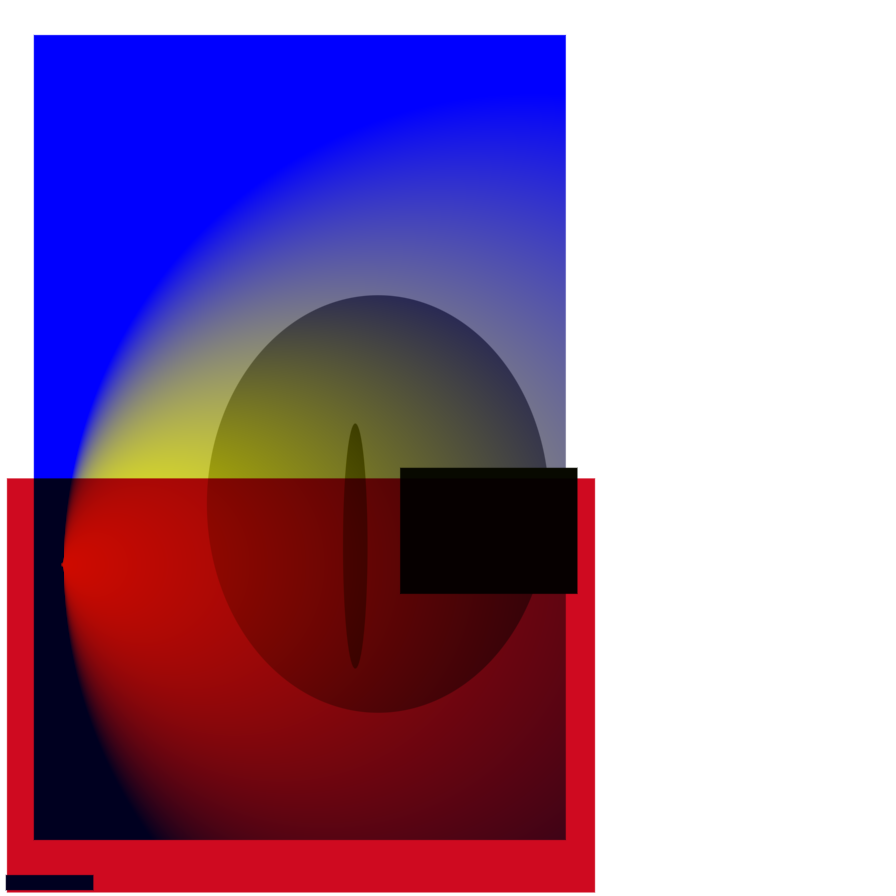
This background is drawn by a three.js fragment shader. Its source:

```glsl
// Overlapping panels: a blue and yellow focal glow, shaded ovals and a red multiplied sheet.

#define EDGE 0.001                    // half width of the smoothed edges
#define GLOW_FOCUS vec2(0.0708, 0.3698)
#define GLOW_RADIUS 0.526
#define OVAL_SHADE 0.12               // base darkening of the large oval
#define OVAL_FALLOFF 0.23             // extra darkening away from the focus
#define SLIT_SHADE 0.17
#define BLUE vec3(0.0, 0.0, 1.0)
#define YELLOW vec3(1.0, 1.0, 0.0)
#define RED vec3(0.81, 0.04, 0.125)
#define INK vec3(0.03, 0.035, 0.0)

varying vec2 vUv;

float cover(float dist) {
  return 1.0 - smoothstep(-EDGE, EDGE, dist);
}

// Coverage of a rectangle given by its lower left and upper right corners
float rectangle(vec2 p, vec2 low, vec2 high) {
  vec2 d = max(low - p, p - high);
  return cover(max(d.x, d.y));
}

// Coverage of an ellipse, by a first order distance estimate
float ellipse(vec2 p, vec2 center, vec2 radii) {
  vec2 q = p - center;
  float k = length(q / radii);
  float slope = max(length(q / (radii * radii)), 0.0001);
  return cover(k * (k - 1.0) / slope);
}

// Radial gradient whose focus lies on the left rim of its circle:
// 0 at the focus, 1 on the rim and beyond
float focalGradient(vec2 p) {
  vec2 d = p - GLOW_FOCUS;
  return clamp(dot(d, d) / (2.0 * GLOW_RADIUS * max(d.x, 0.00001)), 0.0, 1.0);
}

void main() {
  vec2 p = vUv;

  // Glowing panel
  float t = focalGradient(p);
  vec3 panel = mix(YELLOW, BLUE, t);

  // Large oval and narrow slit subtract light
  float oval = ellipse(p, vec2(0.4219, 0.4375), vec2(0.191, 0.233));
  float slit = ellipse(p, vec2(0.3965, 0.3906), vec2(0.0137, 0.1367));
  panel -= oval * (OVAL_SHADE + OVAL_FALLOFF * t);
  panel = max(panel - slit * SLIT_SHADE, 0.0);

  // Panel on white paper
  float panelMask = rectangle(p, vec2(0.0378, 0.0625), vec2(0.6315, 0.9609));
  vec3 color = mix(vec3(1.0), panel, panelMask);

  // Dark block
  float block = rectangle(p, vec2(0.4466, 0.3372), vec2(0.6445, 0.4779));
  color = mix(color, INK, block);

  // Red sheet multiplies everything below it
  float sheet = rectangle(p, vec2(0.0078, 0.0039), vec2(0.6641, 0.4661));
  color *= mix(vec3(1.0), RED, sheet);

  // Navy bar in the lower corner
  float bar = rectangle(p, vec2(0.0065, 0.0065), vec2(0.1042, 0.0234));
  color = mix(color, BLUE * RED, bar);

  gl_FragColor = vec4(color, 1.0);
}
```
